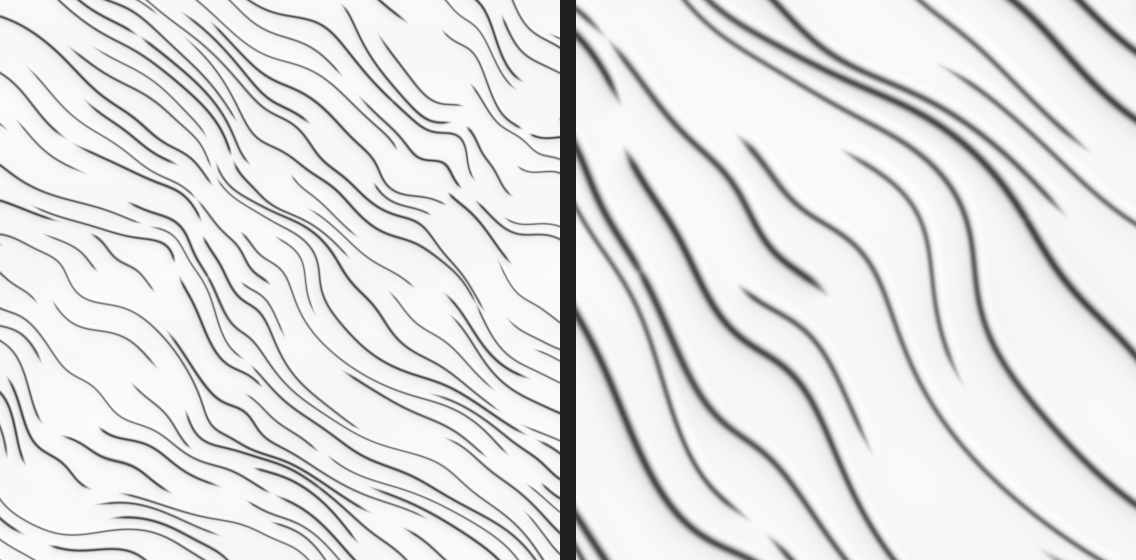
Left: the whole. Right: its middle third, enlarged.
Reproduce this pattern procedurally as a Shadertoy shader.

```glsl
const float ROWS = 34.0;

float hash(vec2 p) {
    return fract(sin(dot(p, vec2(127.1, 311.7))) * 4375.85);
}

// Folded coordinates: x runs along the strands, y counts rows across them
vec2 strandSpace(vec2 p) {
    float frequency = 7.0;
    for (int i = 0; i < 4; i++) {
        float layer = float(i);
        float angle = 0.5 + 1.3 * layer;
        mat2 turn = mat2(cos(angle), sin(angle), -sin(angle), cos(angle));
        p += 0.27 / frequency * sin(frequency * (turn * p.yx) + layer * vec2(2.1, 4.7) + 1.3);
        frequency *= 1.83;
    }
    return vec2(dot(p, vec2(0.79, -0.61)), dot(p, vec2(0.61, 0.79)) * ROWS);
}

// Half gap at a joint between two pieces; negative values join them
float jointGap(float row, float joint) {
    return mix(-0.2, 0.35, hash(vec2(row, joint)));
}

// Tapered presence of a strand along its row
float pieceMask(float row, float along) {
    float t = along / 0.35 + 7.0 * hash(vec2(row, 3.3));
    float joint = floor(t);
    float inside = min(t - joint - jointGap(row, joint),
                       joint + 1.0 - jointGap(row, joint + 1.0) - t);
    return smoothstep(0.0, 0.07, inside);
}

void mainImage(out vec4 fragColor, in vec2 fragCoord) {
    vec2 p = fragCoord / iResolution.y;
    vec2 s = strandSpace(p);

    // Row gradient turns row offsets into canvas distances
    float e = 0.001;
    vec2 slope = vec2(strandSpace(p + vec2(e, 0.0)).y,
                      strandSpace(p + vec2(0.0, e)).y) - s.y;
    float rowsPerUnit = max(length(slope) / e, 6.0);

    float ink = 0.0;
    float shade = 0.0;
    float rim = 0.0;
    for (int i = -1; i <= 1; i++) {
        float row = floor(s.y + 0.5) + float(i);
        float phase = 6.283 * hash(vec2(row, 9.1));
        float sway = 0.23 * sin(8.0 * s.x + phase) + 0.17 * sin(19.0 * s.x + 2.7 * phase);
        float d = (s.y - row - sway) / rowsPerUnit;

        // Weight swells slowly along each strand
        float weight = 0.5 + 0.5 * sin(6.0 * s.x + 5.0 * phase);
        float mask = pieceMask(row, s.x);
        float width = max(mix(0.0013, 0.0018, weight) * mix(0.6, 1.0, mask), 0.6 / iResolution.y);

        // Dark core, soft one-sided shade and pale opposite rim
        ink = max(ink, mask * mix(0.48, 0.66, weight) * exp(-0.5 * d * d / (width * width)));
        float side = mix(0.35, 1.0, smoothstep(-0.002, 0.002, -d));
        shade = max(shade, mask * side * mix(0.05, 0.15, weight) * exp(-abs(d) / 0.006));
        rim = max(rim, mask * exp(-pow((d - 0.006) / 0.002, 2.0)));
    }

    // Faint mottling of the paper
    float paper = 0.975 + 0.008 * sin(9.0 * p.x + 3.0 * sin(7.0 * p.y)) * sin(11.0 * p.y + 2.0);
    float tone = paper + 0.02 * rim - shade * (1.0 - ink) - ink;
    fragColor = vec4(vec3(clamp(tone, 0.0, 1.0)), 1.0);
}
```
